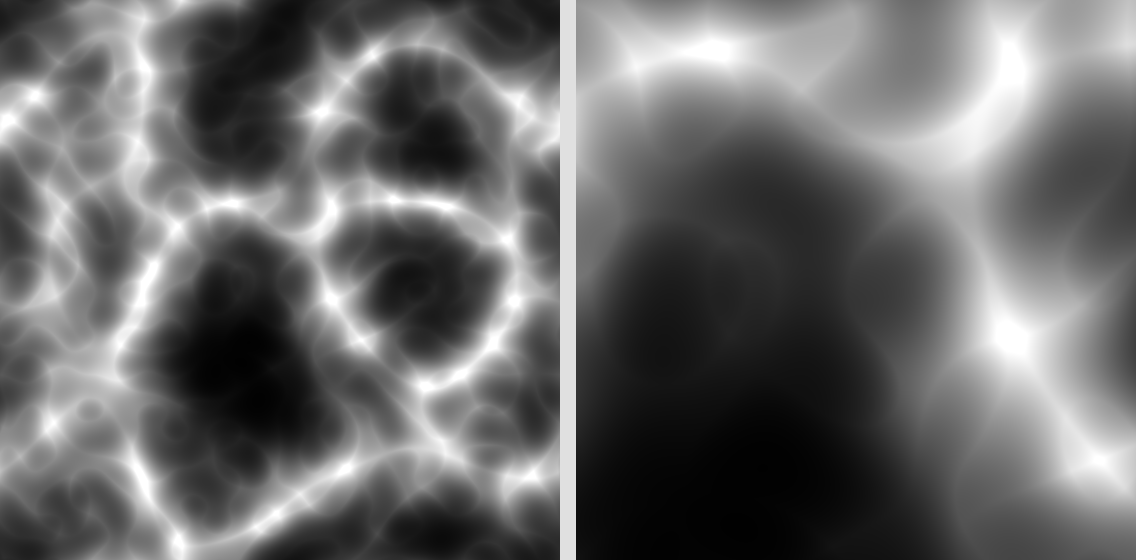
Left: the whole. Right: its middle third, enlarged.
Write a WebGL 2 fragment shader that draws this texture.

```glsl
#version 300 es
precision highp float;
// Seamless grey turbulence: glowing ridges and faint veins around dark hollows.
// Each octave folds wrapping gradient noise at zero, so its zero lines become
// crests; the folded octaves are summed and passed through a contrast curve.

uniform vec2 u_resolution;
out vec4 fragColor;

const float BASE_CELLS = 3.0;     // noise cells across the tile, first octave
const int   OCTAVES = 3;
const float GAIN = 0.42;          // strength of each octave against the last
const float CREST_SOFTNESS = 0.006;
const float CREST_LEVEL = 1.05;   // level where all octaves cross zero
const float DEPTH = 1.1;          // how fast the level falls off a crest
const float CONTRAST = 3.0;       // exponent of the tone curve
const float SEED = 3.0;
const float TAU = 6.2831853;

float hash(vec2 p) {
    return fract(sin(dot(p, vec2(127.1, 311.7))) * 43758.5453);
}

// Unit gradient at a lattice point, repeating every "period" cells.
vec2 gradient(vec2 cell, float period, float seed) {
    float angle = TAU * hash(mod(cell, period) + seed * vec2(1.7, 3.1));
    return vec2(cos(angle), sin(angle));
}

// Gradient noise that wraps after "period" cells, with quintic blending.
float wrappedNoise(vec2 p, float period, float seed) {
    vec2 cell = floor(p);
    vec2 f = p - cell;
    vec2 blend = f * f * f * (f * (f * 6.0 - 15.0) + 10.0);
    vec2 right = vec2(1.0, 0.0);
    vec2 up = vec2(0.0, 1.0);
    float a = dot(gradient(cell, period, seed), f);
    float b = dot(gradient(cell + right, period, seed), f - right);
    float c = dot(gradient(cell + up, period, seed), f - up);
    float d = dot(gradient(cell + 1.0, period, seed), f - 1.0);
    return mix(mix(a, b, blend.x), mix(c, d, blend.x), blend.y);
}

// Sum of folded octaves: zero on the crests, growing into the hollows.
float turbulence(vec2 uv) {
    float sum = 0.0;
    float amplitude = 1.0;
    float cells = BASE_CELLS;
    for (int i = 0; i < OCTAVES; i++) {
        float seed = SEED + float(i) * 5.0;
        // Shift each octave so that the lattices do not line up.
        vec2 shift = vec2(hash(vec2(seed, 1.0)), hash(vec2(seed, 2.0)));
        float n = wrappedNoise(uv * cells + shift, cells, seed);
        sum += amplitude * sqrt(n * n + CREST_SOFTNESS * CREST_SOFTNESS);
        amplitude *= GAIN;
        cells *= 2.0;
    }
    return sum;
}

void main() {
    vec2 uv = gl_FragCoord.xy / u_resolution;
    float level = CREST_LEVEL - DEPTH * turbulence(uv);
    float grey = pow(max(level, 0.0), CONTRAST);
    fragColor = vec4(vec3(min(grey, 1.0)), 1.0);
}
```
